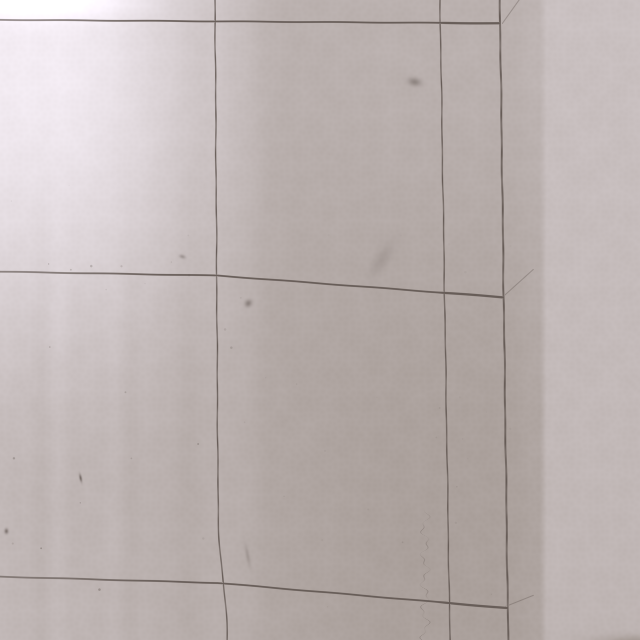
Write a Shadertoy shader that draws this texture.

```glsl
// Pale worn wall panels split by thin bowed dark seams, lit from the upper left.

float hash(vec2 p) {
    return fract(sin(dot(p, vec2(127.1, 311.7))) * 43758.55);
}

// Cellular noise: x = distance to the nearest point, y = random id of its cell
vec2 cellular(vec2 p) {
    vec2 cell = floor(p), best = vec2(9.0, 0.0);
    for (int j = -1; j <= 1; j++)
    for (int i = -1; i <= 1; i++) {
        vec2 c = cell + vec2(i, j);
        vec2 point = c + 0.15 + 0.7 * vec2(hash(c), hash(c + 41.3));
        float d = length(p - point);
        if (d < best.x) best = vec2(d, hash(c + 7.7));
    }
    return best;
}

// Soft-edged line, never thinner than the pixel grid can show
float stroke(float dist, float halfWidth) {
    float soft = max(0.0011, 0.7 / iResolution.y);
    return 1.0 - smoothstep(halfWidth - soft, halfWidth + soft, abs(dist));
}

float segment(vec2 p, vec2 a, vec2 b) {
    vec2 ab = b - a;
    return length(p - a - ab * clamp(dot(p - a, ab) / dot(ab, ab), 0.0, 1.0));
}

// Soft elliptical stain turned by an angle
float stain(vec2 p, vec2 center, vec2 radius, float angle) {
    float c = cos(angle), s = sin(angle);
    vec2 q = mat2(c, -s, s, c) * (p - center) / radius;
    return exp(-dot(q, q));
}

// Surface brightness; p.y runs downward
float shade(vec2 p) {
    float left = 1.0 - smoothstep(0.08, 0.47, p.x);
    float light = mix(0.73, 0.69, smoothstep(0.0, 0.7, p.y));
    light -= 0.022 * smoothstep(0.4, 0.65, p.x) * smoothstep(0.1, 0.9, p.y);
    light += left * mix(0.225, 0.06, smoothstep(0.1, 0.8, p.y));
    light += 0.12 * stain(p, vec2(0.05, 0.0), vec2(0.16, 0.03), 0.0);
    // Vertical streaks and the lighter band beside the first seam
    float streaks = sin(p.x * 83.0) + 0.6 * sin(p.x * 137.0 + 1.0 + p.y);
    light += 0.007 * streaks * left * smoothstep(0.1, 0.6, p.y);
    float band = smoothstep(0.3, 0.345, p.x) * (1.0 - smoothstep(0.375, 0.425, p.x));
    light += 0.018 * band;
    // Return strip, then the plain wall on the right
    light += 0.015 * smoothstep(0.79, 0.845, p.x);
    float wall = smoothstep(0.842, 0.856, p.x);
    light = mix(light, mix(0.79, 0.745, p.y), wall);
    return light - 0.12 * stain(p, vec2(1.0, 1.005), vec2(0.07, 0.012), 0.0);
}

// Vertical and horizontal seams with the faint corner ticks
float seams(vec2 p) {
    float ink = 0.0;
    float wobble = 0.0003 * (sin(p.y * 31.0) + sin(p.y * 73.0 + p.x * 9.0));
    float wear = 0.8 + 0.15 * sin(p.y * 147.0 + p.x * 29.0) * sin(p.y * 61.0);
    float bend = 0.013 * smoothstep(0.8, 1.0, p.y);
    ink = max(ink, wear * stroke(p.x - 0.336 - 0.006 * p.y - bend + wobble, 0.0011));
    ink = max(ink, wear * stroke(p.x - 0.6875 - 0.0155 * p.y + wobble, 0.0011));
    ink = max(ink, wear * stroke(p.x - 0.781 - 0.013 * p.y + wobble, 0.0015));

    float edge = 0.781 + 0.013 * p.y;
    for (int k = 0; k < 3; k++) {
        float i = float(k), bow = 0.058 * min(i, 1.0);
        float start = 0.031 + 0.352 * i + 0.0415 * i * i;
        float slope = 0.007 + 0.011 * i;
        float y = start + slope * p.x + bow * max(p.x - 0.34, 0.0);
        y += 0.0003 * sin(p.x * 45.0 + i * 3.0);
        float fade = mix(0.65, 0.92, smoothstep(0.0, 0.3, p.x));
        float width = mix(0.0014, 0.0018, smoothstep(0.68, 0.7, p.x));
        ink = max(ink, fade * stroke(p.y - y, width) * step(p.x, edge));
        vec2 corner = vec2(0.785, start + slope * 0.785 + bow * 0.445);
        vec2 tip = corner + 0.048 * vec2(1.0, -1.4 + 0.5 * i);
        ink = max(ink, 0.38 * stroke(segment(p, corner, tip), 0.0008));
    }
    return ink;
}

// Scattered specks, scuffs and a loose scratch
float marks(vec2 p) {
    float ink = 0.0;
    for (int k = 0; k < 2; k++) {
        float scale = 12.0 + 11.0 * float(k);
        vec2 c = cellular(p * scale + 5.0 * float(k));
        float size = 0.0005 + 0.0014 * fract(c.y * 57.0);
        float chosen = step(0.87, c.y) * (0.12 + 0.38 * fract(c.y * 91.0));
        ink = max(ink, chosen * stroke(c.x / scale, size));
    }
    // Specks gather on the lower left panel
    float gather = mix(1.0, 0.4, smoothstep(0.3, 0.4, p.x)) * smoothstep(0.1, 0.6, p.y);
    ink *= gather * (1.0 - smoothstep(0.78, 0.84, p.x));
    ink += 0.5 * stain(p, vec2(0.648, 0.128), vec2(0.010, 0.006), 0.2);
    ink += 0.55 * stain(p, vec2(0.388, 0.474), vec2(0.005, 0.006), 0.7);
    ink += 0.17 * stain(p, vec2(0.596, 0.406), vec2(0.03, 0.010), -1.0);
    ink += 0.8 * stain(p, vec2(0.126, 0.747), vec2(0.002, 0.006), -0.2);
    ink += 0.7 * stain(p, vec2(0.010, 0.830), vec2(0.003, 0.004), 0.0);
    ink += 0.4 * stain(p, vec2(0.285, 0.401), vec2(0.005, 0.003), 0.3);
    ink += 0.25 * stain(p, vec2(0.387, 0.868), vec2(0.003, 0.016), -0.2);
    float curl = 0.664 + 0.005 * sin(p.y * 150.0) + 0.003 * sin(p.y * 383.0);
    ink += 0.3 * stroke(p.x - curl, 0.0009) * smoothstep(0.79, 0.82, p.y)
        * (0.6 + 0.4 * sin(p.y * 260.0));
    return min(ink, 1.0);
}

void mainImage(out vec4 fragColor, in vec2 fragCoord) {
    vec2 p = fragCoord / iResolution.xy;
    p.y = 1.0 - p.y;

    // Fine plaster grain and broad mottling
    float light = shade(p);
    light += 0.016 * (cellular(p * 110.0).x - 0.4);
    light += 0.016 * (cellular(p * 23.0).x - 0.4);

    vec3 color = mix(vec3(0.66, 0.62, 0.60), vec3(0.91, 0.88, 0.90), (light - 0.66) / 0.25);
    color = mix(color, vec3(0.40, 0.36, 0.34), marks(p));
    color = mix(color, vec3(0.38, 0.34, 0.32), seams(p));
    fragColor = vec4(clamp(color, 0.0, 1.0), 1.0);
}
```
